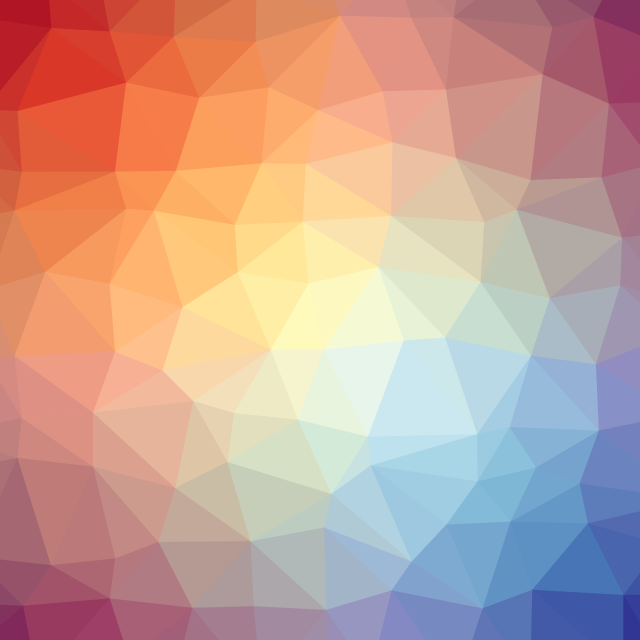
Write a WebGL 2 fragment shader that draws this background.

```glsl
#version 300 es
precision highp float;
// Low-poly mosaic of flat triangles, tinted from red through pale yellow to blue.

uniform vec2 u_resolution;
out vec4 outColor;

const vec2 GRID = vec2(9.0, 10.0);  // mesh vertices across and up
const float JITTER = 0.7;           // vertex scatter, in cells

// Ramp from warm to cold, used along both axes
const int LAST_STOP = 10;
const vec3 RAMP[11] = vec3[11](
    vec3(0.65, 0.00, 0.15), vec3(0.84, 0.19, 0.15), vec3(0.96, 0.43, 0.26),
    vec3(0.99, 0.68, 0.38), vec3(1.00, 0.88, 0.56), vec3(1.00, 1.00, 0.75),
    vec3(0.88, 0.95, 0.97), vec3(0.67, 0.85, 0.91), vec3(0.45, 0.68, 0.82),
    vec3(0.27, 0.46, 0.71), vec3(0.19, 0.21, 0.58));

const mat3 RGB_TO_XYZ = mat3(0.412, 0.213, 0.019,
                             0.358, 0.715, 0.119,
                             0.180, 0.072, 0.950);

// Cube-root XYZ: blending here equals blending in Lab
vec3 toPerceptual(vec3 rgb) {
    return pow(RGB_TO_XYZ * pow(rgb, vec3(2.2)), vec3(1.0 / 3.0));
}

vec3 toDisplay(vec3 perceptual) {
    vec3 linear = inverse(RGB_TO_XYZ) * (perceptual * perceptual * perceptual);
    return pow(clamp(linear, 0.0, 1.0), vec3(1.0 / 2.2));
}

vec3 ramp(float t) {
    float s = clamp(t, 0.0, 1.0) * float(LAST_STOP);
    int i = min(int(s), LAST_STOP - 1);
    return mix(toPerceptual(RAMP[i]), toPerceptual(RAMP[i + 1]), s - float(i));
}

// Equal blend of the horizontal ramp and the top-down ramp
vec3 fieldColor(vec2 p) {
    return toDisplay(mix(ramp(p.x), ramp(1.0 - p.y), 0.5));
}

vec2 hash2(vec2 p) {
    vec3 q = fract(vec3(p.xyx) * vec3(0.1031, 0.1030, 0.0973));
    q += dot(q, q.yzx + 33.33);
    return fract((q.xx + q.yz) * q.zy);
}

// Jittered mesh vertex in canvas units
vec2 meshVertex(vec2 cell) {
    return (cell + 0.5 + JITTER * (hash2(cell + 20.0) - 0.5)) / GRID;
}

float cross2(vec2 a, vec2 b) {
    return a.x * b.y - a.y * b.x;
}

// Signed distance to a directed edge, positive on its left
float edgeDistance(vec2 p, vec2 a, vec2 b) {
    return cross2(b - a, p - a) / length(b - a);
}

// Adds one flat triangle: colour weighted by coverage, coverage in w
vec4 triangle(vec2 p, vec2 a, vec2 b, vec2 c, float pixel) {
    float d = min(edgeDistance(p, a, b),
                  min(edgeDistance(p, b, c), edgeDistance(p, c, a)));
    float coverage = clamp(0.5 + d / pixel, 0.0, 1.0);
    if (coverage <= 0.0) return vec4(0.0);
    return vec4(fieldColor((a + b + c) / 3.0), 1.0) * coverage;
}

// Delaunay test: true when the diagonal b-d suits the quad a, b, c, d
bool splitsAlongBD(vec2 a, vec2 b, vec2 c, vec2 d) {
    float sinSum = cross2(b - a, d - a) * dot(d - c, b - c)
                 + dot(b - a, d - a) * cross2(d - c, b - c);
    return sinSum > 0.0;
}

// One mesh quad, cut into two triangles
vec4 quad(vec2 p, vec2 cell, float pixel) {
    vec2 a = meshVertex(cell);
    vec2 b = meshVertex(cell + vec2(1.0, 0.0));
    vec2 c = meshVertex(cell + vec2(1.0, 1.0));
    vec2 d = meshVertex(cell + vec2(0.0, 1.0));
    if (splitsAlongBD(a, b, c, d))
        return triangle(p, a, b, d, pixel) + triangle(p, b, c, d, pixel);
    return triangle(p, a, b, c, pixel) + triangle(p, a, c, d, pixel);
}

void main() {
    vec2 p = gl_FragCoord.xy / u_resolution;
    float pixel = 1.0 / min(u_resolution.x, u_resolution.y);
    vec2 cell = floor(p * GRID);

    // Only the four quads around a cell can reach this point
    vec4 sum = vec4(0.0);
    for (int y = -1; y <= 0; y++)
        for (int x = -1; x <= 0; x++)
            sum += quad(p, cell + vec2(x, y), pixel);

    vec3 color = sum.w > 0.001 ? sum.rgb / sum.w : fieldColor(p);
    outColor = vec4(color, 1.0);
}
```
